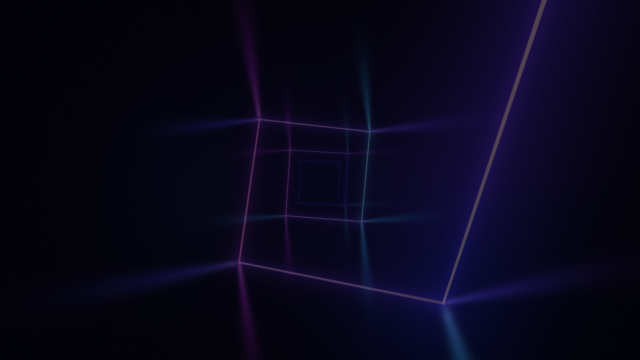
This background is drawn by a WebGL 2 fragment shader. Its source:

```glsl
#version 300 es
precision highp float;

uniform vec2 u_resolution;
out vec4 outColor;

#define CENTER vec2(0.891, 0.498)
#define SPIRAL_SIZE 0.6806
#define SEGMENTS 13
#define STREAK_CORNERS 10
#define LINE_WIDTH 0.0072
#define HALO_GAIN 0.26
#define STREAK_GAIN 0.62
#define STREAK_SPREAD 0.08

const vec3 NIGHT = vec3(0.008, 0.008, 0.036);
const vec3 WARM = vec3(0.36, 0.31, 0.30);
const vec3 MAGENTA = vec3(0.34, 0.06, 0.38);
const vec3 VIOLET = vec3(0.23, 0.11, 0.46);
const vec3 BLUE = vec3(0.08, 0.10, 0.46);
const vec3 TEAL = vec3(0.05, 0.32, 0.40);

float hash(vec2 p) {
    return fract(sin(dot(p, vec2(12.9898, 78.233))) * 43758.5453);
}

// Corners of a square spiral receding with perspective
vec2 cornerSide(int k) {
    return vec2(k % 4 < 2 ? 1.0 : -1.0, (k + 1) % 4 < 2 ? 1.0 : -1.0);
}

vec2 corner(int k) {
    return CENTER + cornerSide(k) * SPIRAL_SIZE / float(k + 1);
}

// Distance to a segment in x, position along it in y
vec2 segment(vec2 p, vec2 a, vec2 b) {
    vec2 ab = b - a;
    float t = clamp(dot(p - a, ab) / dot(ab, ab), 0.0, 1.0);
    return vec2(length(p - a - ab * t), t);
}

// Beam that leaves a corner, widens and fades
vec3 streak(vec2 p, vec2 origin, vec2 reach, vec3 hue) {
    float len = length(reach);
    vec2 axis = reach / len;
    vec2 q = (p - origin) / len;
    float t = dot(q, axis);
    float across = q.x * axis.y - q.y * axis.x;
    float spread = across / (0.012 + STREAK_SPREAD * max(t, 0.0));
    float fade = smoothstep(-0.01, 0.04, t) * smoothstep(1.5, 0.2, t);
    fade *= exp(-1.3 * max(t, 0.0) - spread * spread);
    return mix(hue, WARM, 0.6 * exp(-9.0 * max(t, 0.0))) * fade;
}

// Soft light filling the space around the spiral
vec3 ambient(vec2 p) {
    vec3 color = NIGHT;
    vec2 q = (p - CENTER) / vec2(0.50, 0.36);
    color += vec3(0.018, 0.012, 0.060) * exp(-dot(q, q));
    float d = segment(p, corner(0), corner(1)).x;
    vec3 wash = mix(vec3(0.012, 0.026, 0.13), vec3(0.044, 0.024, 0.13),
                    smoothstep(0.1, 0.6, p.y));
    color += wash * exp(-d * d / 0.065);
    vec2 haze = (p - vec2(0.50, 0.45)) / vec2(0.16, 0.22);
    return color + vec3(0.0, 0.010, 0.014) * exp(-dot(haze, haze));
}

vec3 segmentHue(int k, vec2 p) {
    if (k == 0) return mix(BLUE, VIOLET, smoothstep(0.15, 0.65, p.y));
    if (k > 7) return BLUE;
    if (k % 2 == 1) return VIOLET;
    return k % 4 == 0 ? TEAL : MAGENTA;
}

void main() {
    vec2 p = gl_FragCoord.xy / u_resolution.y;
    float pixel = 1.0 / u_resolution.y;
    vec3 color = ambient(p);

    // Glowing edges, thinner and dimmer with depth
    for (int k = 0; k < SEGMENTS; k++) {
        vec2 d = segment(p, corner(k), corner(k + 1));
        float depth = float(k);
        float width = LINE_WIDTH * mix(1.0 / (depth + 1.0), 1.0 / (depth + 2.0), d.y);
        float fade = 1.0 - 0.75 * smoothstep(4.0, 10.0, depth);
        vec3 hue = segmentHue(k, p);
        vec3 core = mix(WARM, hue, k == 0 ? 0.15 : k > 7 ? 0.85 : 0.4);
        float soft = max(pixel, 0.4 * width);
        float line = 1.0 - smoothstep(width - soft, width + soft, d.x);
        color += hue * HALO_GAIN * fade * exp(-d.x / (8.0 * width));
        color = mix(color, core, line * fade * 0.9);
    }

    // Mirrored beams past each corner
    for (int k = 1; k < STREAK_CORNERS; k++) {
        vec2 c = corner(k);
        vec2 side = cornerSide(k);
        vec2 before = c - corner(k - 1);
        vec2 after = c - corner(k + 1);
        vec2 upright = (k % 2 == 1 ? before : after) * vec2(-1.0, 1.0);
        vec2 level = (k % 2 == 1 ? after : before) * vec2(1.0, -1.0);
        vec3 uprightHue = side.x < 0.0 ? MAGENTA : TEAL;
        vec3 levelHue = side.y < 0.0 ? TEAL : MAGENTA;
        if (k < 5) levelHue = mix(BLUE, VIOLET, side.x > 0.0 ? 0.7 : 0.35);
        float gain = STREAK_GAIN * (1.0 - 0.6 * smoothstep(4.0, 9.0, float(k)));
        color += gain * streak(p, c, upright, uprightHue);
        color += gain * 0.8 * streak(p, c, level, levelHue);
    }

    // Fine grain against banding
    color += (hash(gl_FragCoord.xy) - 0.5) / 255.0;
    outColor = vec4(max(color, 0.0), 1.0);
}
```
